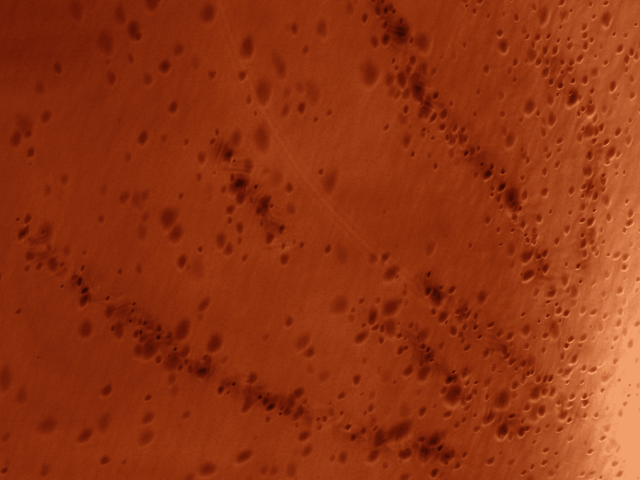
Write a Shadertoy shader that draws this texture.

```glsl
#define PIT_DEPTH 0.31
#define RIM_LIGHT 0.24
#define BAND_WIDTH 0.032
#define BAND_SHADE 0.20
#define RELIEF 0.17
#define STREAK 0.075
#define GRAIN 0.045
#define MOTTLE 0.050
#define TRACK_LIGHT 0.045
#define GLOW 0.45

// Broken crack bands, each as start.xy, end.xy
const vec4 CRACKS[11] = vec4[11](
    vec4(0.05, 0.51, 0.40, 0.235), vec4(0.40, 0.235, 0.59, 0.158),
    vec4(0.59, 0.158, 0.94, 0.045), vec4(0.47, 0.69, 0.60, 0.49),
    vec4(0.79, 0.99, 0.90, 0.77), vec4(0.90, 0.77, 1.08, 0.58),
    vec4(1.08, 0.58, 1.22, 0.17), vec4(0.885, 0.41, 1.20, 0.14),
    vec4(1.13, 0.91, 1.25, 0.70), vec4(1.25, 0.70, 1.21, 0.43),
    vec4(0.78, 0.34, 1.08, 0.11));

vec3 hash3(vec2 p) {
    vec3 q = fract(vec3(p.xyx) * vec3(0.1031, 0.1030, 0.0973));
    q += dot(q, q.yxz + 33.33);
    return fract((q.xxy + q.yzz) * q.zyx);
}

float segmentDistance(vec2 p, vec4 s) {
    vec2 a = p - s.xy, b = s.zw - s.xy;
    return length(a - b * clamp(dot(a, b) / dot(b, b), 0.0, 1.0));
}

float crackBand(vec2 p, float width) {
    float d = 10.0;
    for (int i = 0; i < 11; i++) d = min(d, segmentDistance(p, CRACKS[i]));
    return exp(-d * d / (width * width));
}

// Layered sines, roughly -1 to 1
float waves(vec2 p) {
    float sum = 0.0, amp = 0.5;
    for (int i = 0; i < 5; i++) {
        p = mat2(0.8, 0.6, -0.6, 0.8) * p * 1.7 + 1.3;
        p += 0.5 * sin(p.yx * 1.3);
        sum += amp * sin(p.x) * sin(p.y);
        amp *= 0.7;
    }
    return sum;
}

// Distance to the nearest scattered point
float cellular(vec2 p) {
    vec2 id = floor(p);
    float d = 2.0;
    for (int k = 0; k < 9; k++) {
        vec2 c = id + vec2(k % 3, k / 3) - 1.0;
        d = min(d, length(c + hash3(c).xy - p));
    }
    return d;
}

// Rotates so that y runs along the grain of the sand
vec2 alongGrain(vec2 p, float lean) {
    float c = cos(lean), s = sin(lean);
    return mat2(c, s, -s, c) * p;
}

// Wind-cut pits: x is shadow, y is the lit lower right rim
vec2 pits(vec2 p, float size, float sparse, float dense, float lean) {
    vec2 g = p / size, id = floor(g), shade = vec2(0.0);
    for (int k = 0; k < 9; k++) {
        vec2 cell = id + vec2(k % 3, k / 3) - 1.0;
        vec3 h = hash3(cell + size * 900.0), v = hash3(cell + 71.7);
        vec2 centre = cell + 0.5 + 0.7 * (h.xy - 0.5);
        float band = crackBand(centre * size, BAND_WIDTH);
        float present = smoothstep(0.0, 0.06, sparse + dense * band - h.z);
        vec2 q = alongGrain(g - centre, lean + 0.5 * (v.z - 0.5));
        q /= mix(0.14, 0.31, v.x) * vec2(1.0, mix(1.2, 1.8, v.y));
        q += 0.12 * sin(q.yx * 2.3 + 6.3 * h.xy);
        float d = length(q);
        float facing = smoothstep(0.0, 0.9, dot(q, vec2(0.65, -0.76)) / (d + 0.01));
        float depth = mix(0.25, 0.85, v.z) + 0.3 * band;
        float rim = exp(-pow((d - 1.08) / 0.26, 2.0)) * facing;
        shade = max(shade, present * depth * vec2(smoothstep(1.25, 0.15, d), rim));
    }
    return shade;
}

vec3 sandColour(float t) {
    vec3 c = mix(vec3(0.20, 0.03, 0.01), vec3(0.41, 0.09, 0.02), smoothstep(0.0, 0.28, t));
    c = mix(c, vec3(0.57, 0.19, 0.05), clamp((t - 0.28) / 0.22, 0.0, 1.0));
    c = mix(c, vec3(0.78, 0.41, 0.22), clamp((t - 0.50) / 0.30, 0.0, 1.0));
    return mix(c, vec3(0.95, 0.62, 0.41), clamp((t - 0.80) / 0.20, 0.0, 1.0));
}

void mainImage(out vec4 fragColor, in vec2 fragCoord) {
    vec2 p = fragCoord / iResolution.y;
    p.x *= 4.0 * iResolution.y / (3.0 * iResolution.x);
    float right = smoothstep(0.70, 1.25, p.x);
    float lean = mix(0.15, 0.55, smoothstep(0.7, 0.0, p.y));
    float mottle = waves(p * 4.0);

    // Broad light, brightest at the lower right
    float tone = 0.43 + 0.075 * smoothstep(0.0, 0.55, p.x) + 0.12 * smoothstep(1.0, 1.33, p.x);
    tone -= 0.09 * smoothstep(0.7, 0.0, p.x) * smoothstep(0.55, 1.0, p.y);
    vec2 fromGlow = (p - vec2(1.37, 0.05)) * vec2(5.5, 1.8);
    tone += GLOW * exp(-dot(fromGlow, fromGlow));

    // Soft mottling, wind streaks and sand grain
    vec2 grain = alongGrain(p, 0.38);
    tone += MOTTLE * mottle;
    tone += STREAK * (0.5 + 0.8 * right) * (0.45 - cellular(grain * vec2(65.0, 17.0)));
    tone += GRAIN * (0.45 - cellular(p * 170.0));

    // Pale track sweeping down to the right
    float bend = 0.28 * exp(-8.0 * (p.x - 0.47));
    float slope = 0.73 + 8.0 * bend;
    float track = (p.y - 1.02 + 0.73 * p.x - bend) / sqrt(1.0 + slope * slope);
    float ruts = 0.65 + 0.35 * cos(track * 420.0);
    tone += TRACK_LIGHT * ruts * exp(-pow(track / 0.018, 2.0));

    // Crumbled relief, lit from the lower right
    float band = crackBand(p + 0.008 * mottle, 0.024);
    vec2 crumb = grain * vec2(21.0, 13.0);
    float relief = waves(crumb) - waves(crumb + vec2(0.11, -0.06));
    tone += RELIEF * relief * (0.12 + 0.25 * right + 0.8 * band);
    float rough = 0.5 + 0.5 * waves(p * 15.0 + 4.0);
    tone -= BAND_SHADE * band * smoothstep(0.25, 0.8, rough) * (1.0 - 0.4 * right);

    // Three sizes of pits
    float patchy = 0.75 + 0.7 * mottle;
    vec2 shade = pits(p, 0.066, 0.30 * (1.0 - right), 0.5 * (1.0 - right), lean);
    shade = max(shade, pits(p + 0.013, 0.042, 0.24 * patchy, 0.65, lean));
    shade = max(shade, pits(p, 0.024, (0.05 + 0.45 * right) * patchy, 0.6, lean + 0.1));
    tone -= PIT_DEPTH * shade.x;
    tone += RIM_LIGHT * mix(0.32, 1.0, right) * shade.y;

    fragColor = vec4(sandColour(clamp(tone, 0.0, 1.0)), 1.0);
}
```
